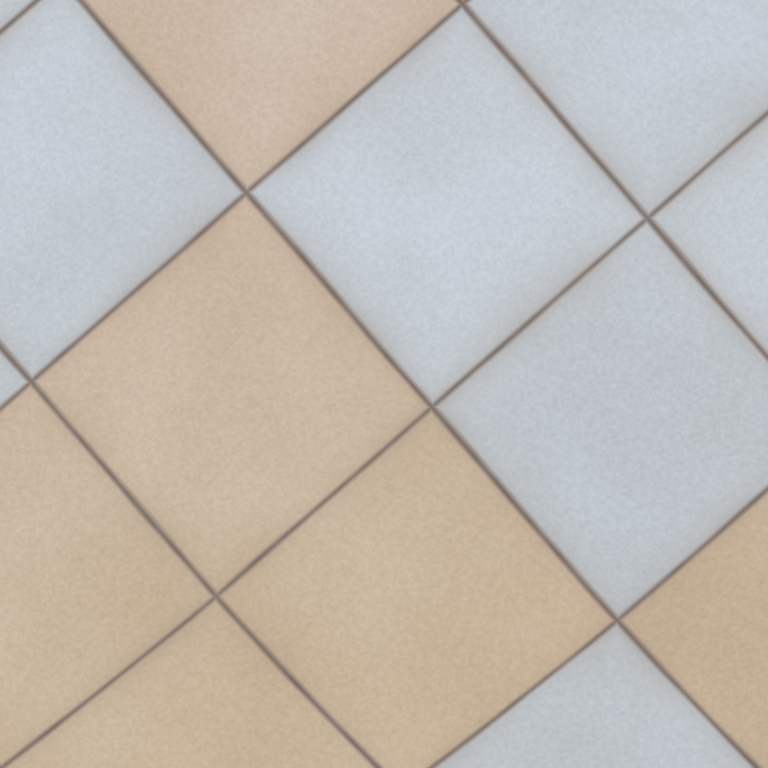
Write a WebGL 2 fragment shader that draws this texture.

```glsl
#version 300 es
precision highp float;
// Slanted floor of square ceramic tiles, coloured in a checker of 2 by 2 blocks.
// A skewed lattice gives tile cells; distance to the nearest cell edge draws the
// grout and its grime, and gradient noise adds grain, stains and uneven seams.

uniform vec2 u_resolution;
out vec4 fragColor;

// Lattice: one joint crossing and the two tile sides, in canvas units
const vec2 CROSSING = vec2(0.5625, 0.470);
const vec2 SIDE_DOWN = vec2(0.241, -0.279);
const vec2 SIDE_UP = vec2(0.281, 0.246);
const float BEND_HEIGHT = 0.23; // below this the floor is foreshortened
const float BEND = 0.021;

// Grout
const vec2 SEAM_HALF_WIDTH = vec2(0.0024, 0.0036); // rising, falling joints
const float SEAM_SOFTNESS = 0.0040;
const float SEAM_WOBBLE = 0.0012;
const float SEAM_OPACITY = 0.86;
const float GRIME_REACH = 0.006;
const float RIM_REACH = 0.022;

// Colours
const vec3 BEIGE_TOP = vec3(0.795, 0.728, 0.662);
const vec3 BEIGE_BOTTOM = vec3(0.772, 0.695, 0.592);
const vec3 BLUE_TOP = vec3(0.772, 0.804, 0.834);
const vec3 BLUE_BOTTOM = vec3(0.740, 0.764, 0.782);
const vec3 BLUE_RIM = vec3(0.715, 0.700, 0.695);
const vec3 BEIGE_RIM = vec3(0.735, 0.650, 0.555);
const vec3 GROUT_DARK = vec3(0.455, 0.405, 0.380);
const vec3 GROUT_WORN = vec3(0.600, 0.550, 0.505);

// Surface variation
const float TILE_VARIATION = 0.015;
const float GRAIN = 0.027;
const float STAIN = 0.034;
const mat2 GRAIN_TURN = mat2(0.8, 0.6, -0.6, 0.8);

float hash(vec2 p) {
    vec3 q = fract(vec3(p.xyx) * 0.1031);
    q += dot(q, q.yzx + 33.33);
    return fract((q.x + q.y) * q.z);
}

// Dot product of a random unit gradient with the offset from its lattice node
float nodeSlope(vec2 node, vec2 offset) {
    float angle = 6.2832 * hash(node);
    return dot(vec2(cos(angle), sin(angle)), offset);
}

float gradientNoise(vec2 p) {
    vec2 i = floor(p), f = fract(p);
    vec2 w = f * f * f * (f * (f * 6.0 - 15.0) + 10.0);
    vec2 e = vec2(0.0, 1.0);
    float low = mix(nodeSlope(i, f), nodeSlope(i + e.yx, f - e.yx), w.x);
    float high = mix(nodeSlope(i + e, f - e), nodeSlope(i + e.yy, f - e.yy), w.x);
    return mix(low, high, w.y);
}

// 1 for blue tiles, 0 for beige, alternating in 2 by 2 blocks
float isBlue(vec2 cell) {
    vec2 block = floor((cell + vec2(1.0, 0.0)) * 0.5);
    return 1.0 - mod(block.x + block.y, 2.0);
}

void main() {
    vec2 p = gl_FragCoord.xy / u_resolution.y;
    float pixel = 1.0 / u_resolution.y;

    // Lattice coordinates, bent near the bottom, with slightly irregular joints
    vec2 floorPos = p;
    floorPos.y -= BEND * pow(max(1.0 - p.y / BEND_HEIGHT, 0.0), 1.5);
    floorPos += SEAM_WOBBLE * vec2(gradientNoise(p * 7.0), gradientNoise(p * 7.0 + 40.0));
    mat2 lattice = mat2(SIDE_DOWN, SIDE_UP);
    vec2 grid = inverse(lattice) * (floorPos - CROSSING);
    vec2 cell = floor(grid);

    // Distance to the joints on either axis, in canvas units
    vec2 spacing = abs(determinant(lattice)) / vec2(length(SIDE_UP), length(SIDE_DOWN));
    vec2 signedGap = (grid - round(grid)) * spacing;
    vec2 gap = abs(signedGap);
    float edge = min(gap.x, gap.y);

    // Tile face: light falls off toward the lower right
    float blue = isBlue(cell);
    float light = smoothstep(-0.1, 1.0, p.y + 0.25 * (0.5 - p.x));
    vec3 face = mix(mix(BEIGE_BOTTOM, BEIGE_TOP, light),
                    mix(BLUE_BOTTOM, BLUE_TOP, light), blue);
    face += TILE_VARIATION * (hash(cell + 17.0) - 0.5);

    // Broad stains and fine ceramic grain, turned off the canvas axes
    vec2 turned = GRAIN_TURN * p;
    float stain = gradientNoise(turned * 5.0 + 9.0) + 0.5 * gradientNoise(turned * 13.0);
    float grain = 0.6 * gradientNoise(turned * 70.0) + gradientNoise(turned.yx * 135.0)
                + 0.8 * gradientNoise(GRAIN_TURN * turned * 230.0);
    face += STAIN * stain * vec3(0.7, 0.9, 1.2) + GRAIN * grain;

    // Soft greyed rim, then grime close to the joint
    vec3 rim = mix(BEIGE_RIM, BLUE_RIM, blue);
    float patchy = 0.8 + 0.8 * gradientNoise(turned * 9.0 + 70.0);
    face = mix(face, rim, mix(0.45, 0.75, blue) * patchy * exp(-edge / RIM_REACH));
    face = mix(face, GROUT_WORN, 0.4 * patchy * exp(-edge / GRIME_REACH));

    // Grout: dark core, one worn lighter side on the falling joints
    vec2 width = SEAM_HALF_WIDTH * (1.0 + 0.5 * gradientNoise(turned * 8.0 + 25.0));
    float blur = max(SEAM_SOFTNESS, pixel);
    vec2 seam = 1.0 - smoothstep(width - blur, width + blur, gap);
    float worn = seam.y * smoothstep(-0.001, 0.004, signedGap.y);
    vec3 grout = mix(GROUT_DARK, GROUT_WORN, 0.75 * worn * (1.0 - seam.x));
    grout += 0.06 * gradientNoise(turned * 30.0);
    vec3 color = mix(face, grout, SEAM_OPACITY * max(seam.x, seam.y));

    fragColor = vec4(clamp(color, 0.0, 1.0), 1.0);
}
```
